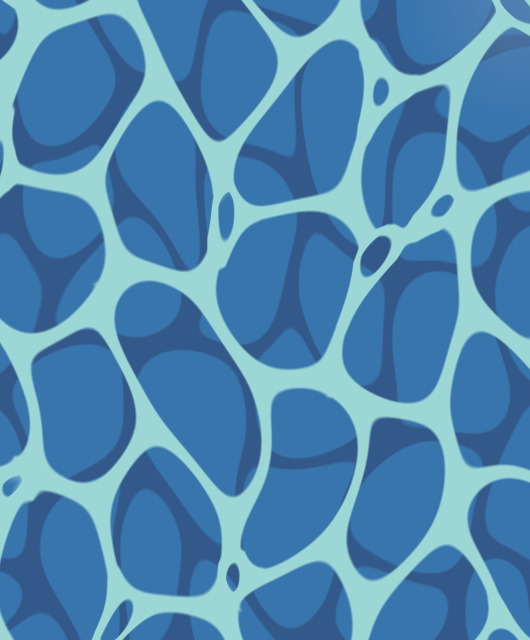
Reproduce this texture procedurally as a Shadertoy shader.

```glsl
// Organic pale net of rounded cells over a second, darker net on blue.

const vec3 PALE  = vec3(0.61, 0.845, 0.84);
const vec3 BLUE  = vec3(0.22, 0.46, 0.68);
const vec3 NAVY  = vec3(0.20, 0.35, 0.54);
const vec3 HAZE  = vec3(0.38, 0.53, 0.71);

const vec2 CELLS = vec2(5.5, 3.95);   // cells per canvas height, taller than wide
const float SOFT = 0.011;             // edge softness in cell units

float hash(vec2 p, float seed) {
    vec3 q = fract(vec3(p.xyx + seed) * vec3(0.1031, 0.1030, 0.0973));
    q += dot(q, q.yzx + 33.33);
    return fract((q.x + q.y) * q.z);
}

// Jittered cell centre; every other column is shifted by half a cell.
vec2 site(vec2 cell, float seed, float jitter) {
    vec2 h = vec2(hash(cell, seed), hash(cell, seed + 17.3)) - 0.5;
    return cell + 0.5 + vec2(0.0, 0.5 * mod(cell.x, 2.0) - 0.25) + jitter * h;
}

// Layered sines that bend straight walls into soft curves.
vec2 bend(vec2 p, float amount, float phase) {
    p += amount * sin(p.yx * vec2(2.3, 2.0) + phase);
    return p + 0.4 * amount * sin(p.yx * vec2(4.9, 4.3) + phase * 2.0);
}

float cover(float d) {
    return smoothstep(-SOFT, SOFT, d);
}

// Coverage of the rounded cells: 1 inside a cell, 0 on the net between them.
// Some junctions of the net are pierced by a small hole.
float cells(vec2 p, float seed, float jitter, float wall, float holeShare) {
    const float SHARPNESS = 11.0;
    vec2 base = floor(p), home = base;
    vec4 dist = vec4(9.0);
    vec3 ids = vec3(0.0);

    // Four nearest sites, in order
    for (int y = -2; y <= 2; y++)
    for (int x = -2; x <= 2; x++) {
        vec2 cell = base + vec2(x, y);
        float d = distance(p, site(cell, seed, jitter));
        float id = hash(cell, seed + 41.7);
        if (d < dist.x) {
            dist = vec4(d, dist.xyz);
            ids = vec3(id, ids.xy);
            home = cell;
        } else if (d < dist.y) {
            dist = vec4(dist.x, d, dist.yz);
            ids = vec3(ids.x, id, ids.y);
        } else if (d < dist.z) {
            dist = vec4(dist.xy, d, dist.z);
            ids.z = id;
        } else {
            dist.w = min(dist.w, d);
        }
    }

    // Smooth minimum of the distances to all walls rounds the corners
    vec2 nearest = site(home, seed, jitter);
    float sum = 0.0;
    for (int y = -2; y <= 2; y++)
    for (int x = -2; x <= 2; x++) {
        if (x == 0 && y == 0) continue;
        vec2 s = site(home + vec2(x, y), seed, jitter);
        float d = dot(0.5 * (s + nearest) - p, normalize(s - nearest));
        sum += exp(-SHARPNESS * d);
    }
    float edge = -log(sum) / SHARPNESS;

    // Distance to the junction where the three nearest cells meet
    vec3 gap = dist.xyz - dist.yzx;
    float r = sqrt(dot(gap, gap) / 4.5);
    float pick = fract(ids.x + ids.y + ids.z);
    float pierced = step(pick, holeShare) * smoothstep(0.0, 0.15, dist.w - dist.z);
    float radius = pierced * mix(0.065, 0.12, pick / max(holeShare, 0.01));
    float swell = 0.8 * radius * exp(-r * r / 0.05);

    return max(cover(edge - wall - swell), pierced * cover(radius - r));
}

void mainImage(out vec4 fragColor, in vec2 fragCoord) {
    vec2 uv = fragCoord / iResolution.y;
    vec2 p = uv * CELLS + 20.0;

    // Back layer: blue blobs parted by navy channels
    vec2 back = mat2(0.94, 0.34, -0.34, 0.94) * p * 1.1;
    float blobs = cells(bend(back, 0.18, 2.1), 5.0, 0.75, 0.033, 0.0);
    vec3 color = mix(NAVY, BLUE, blobs);

    // Front layer: pale net
    float open = cells(bend(p, 0.16, 0.6), 11.0, 0.68, 0.038, 0.2);
    color = mix(PALE, color, open);

    // Faint haze in the upper right corner
    vec2 corner = vec2(iResolution.x / iResolution.y, 1.0);
    float haze = 1.0 - smoothstep(0.0, 0.22, distance(uv, corner));
    color = mix(color, HAZE, 0.6 * haze * open);

    fragColor = vec4(color, 1.0);
}
```
